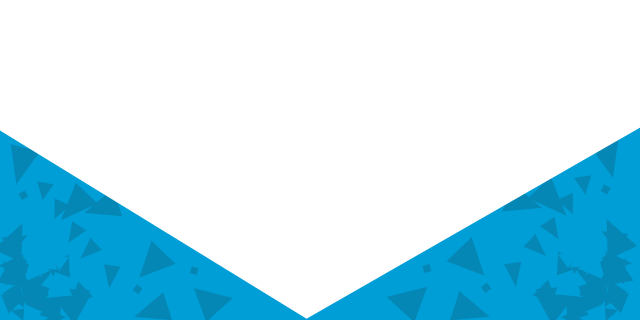
A Shadertoy shader for this background:

```glsl
// White sheet with a V-shaped lower edge over blue wings strewn with dark shards.
#define SHEET vec3(1.0)
#define BLUE vec3(0.0, 0.62, 0.84)
#define SHADE vec3(0.02, 0.53, 0.71)
#define APEX vec2(0.958, 0.004)
#define LEFT_SLOPE 0.614
#define RIGHT_SLOPE 0.573
#define WING_SCALE 1.046
#define DEBRIS_COUNT 20
#define GAP_COUNT 9
#define DEBRIS_AREA vec2(0.27, 0.27)

vec2 hash2(float n) {
    vec3 h = fract(vec3(n) * vec3(0.1031, 0.1030, 0.0973));
    h += dot(h, h.yzx + 33.33);
    return fract((h.xx + h.yz) * h.zy);
}

vec2 rotate(vec2 p, float angle) {
    float c = cos(angle), s = sin(angle);
    return vec2(c * p.x + s * p.y, c * p.y - s * p.x);
}

// Isosceles triangle around p = 0, its tip pointing along the angle
float shard(vec2 p, float angle, float len, float halfBase) {
    vec2 q = rotate(p, angle);
    vec2 normal = normalize(vec2(halfBase, 1.5 * len));
    float sides = dot(normal, vec2(q.x - len, abs(q.y)));
    return max(sides, -q.x - 0.5 * len);
}

float chip(vec2 p, float angle, float halfSize) {
    vec2 q = abs(rotate(p, angle));
    return max(q.x, q.y) - halfSize;
}

// Large shards descending beside the slanted edge
float largeShards(vec2 p) {
    float d = 1.0;
    for (int k = 0; k < 4; k++) {
        float i = float(k), growth = 0.0026 * i * (i - 1.0);
        float x = 0.07 + 0.1966 * i - 0.026 * sin(2.1 * i);
        vec2 center = vec2(x, 0.5 - 0.757 * (x - 0.07));
        float angle = -2.4 + 0.26 * (i - 1.5) * (i - 1.5);
        d = min(d, shard(p - center, angle, 0.078 - growth, 0.047 + growth));
    }
    for (int k = 0; k < 2; k++) {
        vec2 center = vec2(0.333, 0.357) + float(k) * vec2(0.156, -0.325);
        d = min(d, shard(p - center, 3.45, 0.073, 0.046));
    }
    return d;
}

// A steeper trail of small shards, and square chips along a curve
float smallPieces(vec2 p) {
    float d = 1.0;
    for (int k = 0; k < 5; k++) {
        float i = float(k);
        vec2 jitter = hash2(i + 5.0) - 0.5;
        vec2 center = vec2(0.138, 0.42) + i * vec2(0.052, -0.068) + 0.02 * jitter;
        d = min(d, shard(p - center, -1.8 + 1.2 * jitter.x, 0.036 + 0.003 * i, 0.026));
    }
    for (int k = 0; k < 3; k++) {
        float i = float(k);
        vec2 center = vec2(0.073, 0.39) + i * vec2(0.357, -0.294)
                    + i * (i - 1.0) * vec2(-0.09, 0.176);
        d = min(d, chip(p - center, 0.5 + 0.4 * i, 0.011));
    }
    return d;
}

// Dense corner debris with blue gaps cut into it
float cornerDebris(vec2 p) {
    float debris = 1.0, gaps = 1.0;
    for (int k = 0; k < DEBRIS_COUNT; k++) {
        float i = float(k);
        vec2 place = hash2(i + 17.0), form = hash2(i + 71.0);
        place.x = pow(place.x, 1.3);
        place.y *= 1.0 - 0.5 * place.x;
        float len = mix(0.045, 0.075, form.y);
        debris = min(debris, shard(p - place * DEBRIS_AREA, 6.283 * form.x, len, 0.65 * len));
    }
    for (int k = 0; k < GAP_COUNT; k++) {
        float i = float(k);
        vec2 place = vec2(0.05, 0.0) + hash2(i + 131.0) * vec2(0.2, 0.19);
        vec2 form = hash2(i + 191.0);
        gaps = min(gaps, shard(p - place, 6.283 * form.x, 0.04 + 0.012 * form.y, 0.025));
    }
    return max(debris, -gaps);
}

void mainImage(out vec4 fragColor, in vec2 fragCoord) {
    vec2 p = fragCoord / iResolution.xy * vec2(2.0, 1.0);
    float pixel = 1.0 / iResolution.y;

    // The right wing is a slightly larger mirrored copy of the left
    bool isRight = p.x > APEX.x;
    vec2 wing = isRight ? vec2(1.969 - p.x, p.y) / WING_SCALE : p;
    float dark = min(min(largeShards(wing), smallPieces(wing)), cornerDebris(wing));
    vec3 color = mix(BLUE, SHADE, clamp(0.5 - dark / pixel, 0.0, 1.0));

    // Sheet above the V
    float slope = isRight ? RIGHT_SLOPE : LEFT_SLOPE;
    float edge = (p.y - APEX.y - slope * abs(p.x - APEX.x)) / sqrt(1.0 + slope * slope);
    color = mix(color, SHEET, clamp(0.5 + edge / pixel, 0.0, 1.0));
    fragColor = vec4(color, 1.0);
}
```
